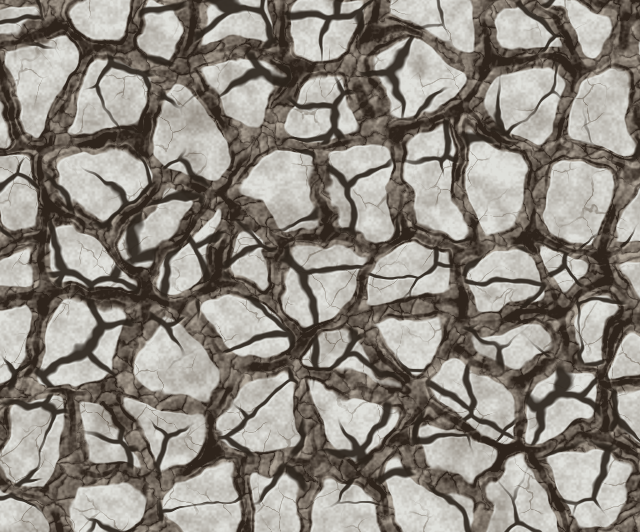
This texture is drawn by a Shadertoy shader. Its source:

```glsl
// Sun-dried mud: pale angular plates parted by wide, crumbly brown gaps.
// Warped Voronoi cells give the plates, finer ones the cracks and soil lumps;
// a height field is lit from the upper left by a finite difference.

struct Ground {
    float height, plate, crack, crevice, lumpTone;
    vec2 warped, id;
};

vec2 hash22(vec2 p) {
    vec3 v = fract(p.xyx * vec3(0.1031, 0.1030, 0.0973));
    v += dot(v, v.yzx + 33.33);
    return fract((v.xx + v.yz) * v.zy);
}

float noise(vec2 p) {
    vec2 i = floor(p), f = fract(p);
    f = f * f * (3.0 - 2.0 * f);
    return mix(mix(hash22(i).x, hash22(i + vec2(1, 0)).x, f.x),
               mix(hash22(i + vec2(0, 1)).x, hash22(i + vec2(1, 1)).x, f.x), f.y);
}

float fbm(vec2 p) {
    float sum = 0.0, amp = 0.53;
    for (int i = 0; i < 4; i++) {
        sum += amp * noise(p);
        p = mat2(1.6, 1.2, -1.2, 1.6) * p + 17.3;
        amp *= 0.5;
    }
    return sum;
}

float smoothMin(float a, float b, float k) {
    float h = max(k - abs(a - b), 0.0) / k;
    return min(a, b) - 0.25 * k * h * h;
}

// Voronoi: x = distance to the cell border, yz = cell id
vec3 cells(vec2 p, float jitter, float rounding) {
    vec2 home = floor(p), nearest = vec2(0), id = home;
    float best = 9.0, border = 9.0;
    for (int y = -1; y <= 1; y++)
    for (int x = -1; x <= 1; x++) {
        vec2 cell = home + vec2(x, y);
        vec2 r = cell + 0.5 + jitter * (hash22(cell) - 0.5) - p;
        if (dot(r, r) < best) { best = dot(r, r); nearest = r; id = cell; }
    }
    for (int y = -2; y <= 2; y++)
    for (int x = -2; x <= 2; x++) {
        vec2 cell = id + vec2(x, y);
        vec2 r = cell + 0.5 + jitter * (hash22(cell) - 0.5) - p;
        vec2 gap = r - nearest;
        if (dot(gap, gap) > 1e-4)
            border = smoothMin(border, dot(0.5 * (nearest + r), normalize(gap)), rounding);
    }
    return vec3(border, id);
}

Ground ground(vec2 p) {
    Ground g;
    g.warped = p * 6.6 + 20.0 + 0.5 * vec2(fbm(p * 9.0), fbm(p * 9.0 + 31.0));

    // plates, inset by an uneven amount
    vec3 c = cells(g.warped, 0.82, 0.1);
    g.id = c.yz;
    float inset = 0.055 + 0.14 * noise(p * 10.0 + 50.0);
    g.plate = smoothstep(-0.016, 0.018, c.x - inset);

    // dark cracks that split each plate in its own way
    vec3 s = cells(g.warped * 1.2 + 40.0 * hash22(c.yz), 0.9, 0.02);
    float width = 0.06 * smoothstep(0.25, 0.85, noise(p * 8.0 + 9.0));
    g.crack = (1.0 - smoothstep(width * 0.5, width + 0.02, s.x)) * smoothstep(0.0, 0.02, width);
    g.crack *= smoothstep(0.02, 0.09, c.x);

    // soil lumps, the seam between plates and a broken line under each rim
    vec3 lump = cells(g.warped * 4.3 + 0.9 * fbm(p * 35.0), 0.95, 0.05);
    g.lumpTone = hash22(lump.yz + 7.0).x;
    float patchy = noise(p * 16.0 + 80.0);
    float seam = 1.0 - smoothstep(0.0, 0.035, c.x - 0.035 * patchy);
    float rim = 1.0 - smoothstep(0.005, 0.03, abs(c.x - inset * 0.7));
    g.crevice = max(seam * smoothstep(0.2, 0.6, patchy),
                    rim * smoothstep(0.45, 0.75, noise(p * 13.0 + 120.0)));
    g.crevice = max(g.crevice, 0.6 * (1.0 - smoothstep(0.01, 0.11, lump.x)));

    float soil = 0.3 * smoothstep(0.0, 0.3, lump.x) + 0.35 * fbm(p * 55.0)
               + 0.3 * smoothstep(0.0, inset, c.x);
    g.height = mix(soil, 0.9 + 0.1 * fbm(p * 45.0), g.plate) - 0.35 * g.crack;
    return g;
}

void mainImage(out vec4 fragColor, in vec2 fragCoord) {
    vec2 p = fragCoord / iResolution.y;
    Ground g = ground(p);
    float slope = g.height - ground(p + vec2(-0.0028, 0.0028)).height;
    float grain = noise(p * 210.0) - 0.5;
    float mottle = fbm(p * 38.0) - 0.5;

    // brown crumbly soil
    float soilTone = 0.62 + 0.9 * mottle + 0.3 * (g.lumpTone - 0.5) + 0.3 * grain
                   + 0.9 * slope - 0.6 * g.crevice;
    vec3 soil = mix(vec3(0.18, 0.14, 0.11), vec3(0.64, 0.60, 0.55), clamp(soilTone, 0.0, 1.1));

    // pale plates with hairline cracks and worn stains
    float hair = cells(g.warped * 2.9 + 30.0 * hash22(g.id + 3.0) + 0.5 * fbm(p * 30.0), 0.95, 0.01).x;
    hair = (1.0 - smoothstep(0.008, 0.04, hair)) * smoothstep(0.45, 0.75, noise(p * 19.0 + 60.0));
    float stain = smoothstep(0.52, 0.75, fbm(p * 14.0 + 90.0));
    float plateTone = 0.83 + 0.75 * mottle + 0.3 * grain + 0.9 * slope
                    + 0.16 * (hash22(g.id).y - 0.5) - 0.55 * hair - 0.3 * stain;
    vec3 plate = mix(vec3(0.56, 0.53, 0.49), vec3(0.86, 0.86, 0.84), clamp(plateTone, -0.3, 1.05));

    vec3 color = mix(soil, plate, g.plate);
    color = mix(color, vec3(0.17, 0.14, 0.11), 0.92 * g.crack);
    fragColor = vec4(color, 1.0);
}
```
